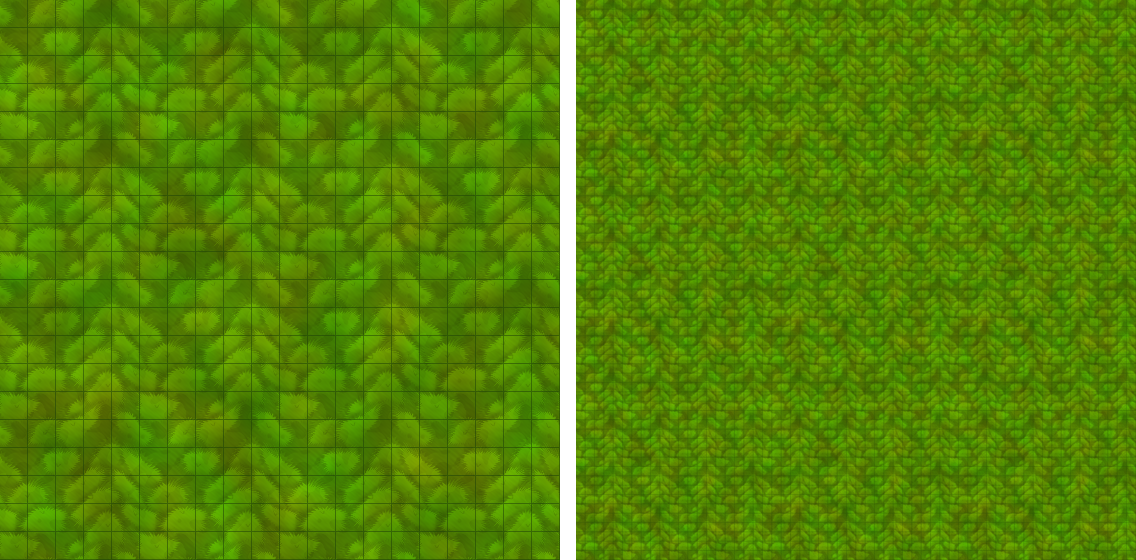
Left: one tile. Right: repeated 3 by 3.
Write a Shadertoy shader that draws this texture.

```glsl
// Grassy ground under a thin square grid: a tile of overlapping, fringed tufts
// repeats 4 x 4 times, while canvas-wide gradient noise varies hue and shade.
// Tufts are jittered cells painted from back (top) to front (bottom); all wraps.

#define TILES 4.0               // grass tiles across and down
#define TUFTS vec2(3.0, 5.0)    // tufts per tile
#define GRID 20.0               // grid squares across and down
#define LINE_WIDTH 0.0014
#define LINE_ALPHA 0.68
#define BLADES 42.0             // blades around one tuft
#define FRINGE 0.34             // blade length relative to tuft radius
#define HUE_VARIATION 0.3
#define SHADE_VARIATION 0.2
#define SHADE_COLOR vec3(0.262, 0.415, 0.01)
#define LIT_COLOR vec3(0.383, 0.66, 0.0)
#define LINE_COLOR vec3(0.11, 0.25, 0.03)

const float TAU = 6.28319;

vec2 hash2(vec2 p) {
    uvec2 v = uvec2(p + 0.5) * 1664525u + 1013904223u;
    v.x += v.y * 1664525u;
    v.y += v.x * 1664525u;
    v ^= v >> 16u;
    v.x += v.y * 1664525u;
    v.y += v.x * 1664525u;
    v ^= v >> 16u;
    return vec2(v & 65535u) / 65535.0;
}

float cornerSlope(vec2 cell, vec2 offset, vec2 period, float seed) {
    float a = TAU * hash2(mod(cell, period) + seed).x;
    return dot(vec2(cos(a), sin(a)), offset);
}

// Gradient noise that wraps after a whole number of cells
float wrapNoise(vec2 p, vec2 period, float seed) {
    vec2 i = floor(p), f = p - i, e = vec2(1.0, 0.0);
    vec2 u = f * f * f * (f * (f * 6.0 - 15.0) + 10.0);
    return mix(mix(cornerSlope(i, f, period, seed),
                   cornerSlope(i + e.xy, f - e.xy, period, seed), u.x),
               mix(cornerSlope(i + e.yx, f - e.yx, period, seed),
                   cornerSlope(i + e.xx, f - e.xx, period, seed), u.x), u.y);
}

float cloud(vec2 uv, float cells, float seed) {
    return wrapNoise(uv * cells, vec2(cells), seed)
         + 0.5 * wrapNoise(uv * cells * 2.0, vec2(cells * 2.0), seed + 50.0);
}

// Coverage of a lobed tuft whose outline is cut into curved, pointed blades
float bladeMask(vec2 q, float radius, float seed, float soft) {
    float r = length(q), a = atan(q.y, q.x);
    float turn = a / TAU * BLADES + 2.2 * (r - 1.0) * sign(q.x);
    float f = abs(fract(turn) - 0.5) * 2.0;
    float len = 0.35 + 0.65 * hash2(vec2(mod(floor(turn), BLADES), seed)).x;
    float lobes = 0.09 * sin(3.0 * a + seed) + 0.06 * sin(5.0 * a + 2.3 * seed);
    float edge = radius * (1.0 + lobes + FRINGE * (len * (1.0 - f) - 0.4));
    return smoothstep(-soft, soft, edge - r);
}

// Adds one tuft to the tone; q is the offset from its centre in cell widths
float paintTuft(float tone, vec2 q, vec2 id, float soft) {
    vec2 rnd = hash2(id + 20.0);
    float seed = id.x + id.y * TUFTS.x + 100.0;
    vec2 s = q / (vec2(0.48, 0.35) * mix(vec2(0.82), vec2(1.18), rnd));
    s.y += 0.6 * (rnd.y - 0.5) * s.x;
    float r = length(s);

    // Soft shadow around the crown, then two layers of blades
    float crown = smoothstep(-0.95, 0.0, s.y);
    tone = mix(tone, 0.06, 0.65 * crown * smoothstep(1.4, 0.85, r));
    float body = mix(0.54, 0.7, smoothstep(-0.5, 0.8, s.y));
    float fade = smoothstep(-1.05, -0.3, s.y);
    tone = mix(tone, body - 0.22, 0.75 * fade * bladeMask(s, 1.02, seed, soft));
    float lit = bladeMask(s + vec2(0.0, 0.06), 0.86, seed + 40.0, soft);
    tone = mix(tone, body + 0.25, 0.9 * fade * lit);

    // Gentle dip in the middle and a small leaning sprig
    tone -= 0.14 * smoothstep(0.7, 0.15, length(s + vec2(0.1, 0.3)));
    vec2 v = q - (rnd.yx - 0.5) * 0.3;
    v.x += 1.2 * (rnd.x - 0.5) * v.y;
    float sprig = smoothstep(0.026, 0.0, abs(abs(v.x) - 0.6 * v.y));
    return tone - 0.3 * sprig * step(0.0, v.y) * smoothstep(0.09, 0.06, v.y);
}

float grassTone(vec2 tile, float pixel) {
    vec2 p = tile * TUFTS;
    p.y += 0.35 * sin(TAU * tile.x) + 0.2 * sin(2.0 * TAU * tile.x + 1.0);
    float soft = max(0.08, pixel * TILES * TUFTS.x * 2.0);
    float tone = 0.28;
    for (int j = 1; j >= -1; j--) {
        float row = floor(p.y) + float(j);
        float wrappedRow = mod(row, TUFTS.y);
        float x = p.x + 0.4 * wrappedRow;
        for (int i = -1; i <= 1; i++) {
            vec2 cell = vec2(floor(x) + float(i), row);
            vec2 id = vec2(mod(cell.x, TUFTS.x), wrappedRow);
            vec2 centre = cell + 0.5 + (hash2(id) - 0.5) * vec2(0.5, 0.6);
            vec2 q = (vec2(x, p.y) - centre) * vec2(1.0, TUFTS.x / TUFTS.y);
            tone = paintTuft(tone, q, id, soft);
        }
    }
    // Painted patches and slanted fine strokes
    float patchNoise = wrapNoise(tile * 10.0, vec2(10.0), 300.0);
    tone -= 0.15 * smoothstep(0.08, 0.15, patchNoise);
    vec2 strokes = vec2(44.0, 20.0);
    vec2 slanted = vec2(tile.x + tile.y, tile.y) * strokes;
    return tone + 0.14 * wrapNoise(slanted, strokes, 400.0);
}

void mainImage(out vec4 fragColor, in vec2 fragCoord) {
    vec2 uv = fragCoord / iResolution.xy;
    float pixel = 1.0 / min(iResolution.x, iResolution.y);
    float tone = clamp(grassTone(uv * TILES, pixel), 0.0, 1.0);
    vec3 color = mix(SHADE_COLOR, LIT_COLOR, tone);

    // Large patches of olive and fresh green, light and dark
    float warm = HUE_VARIATION * cloud(uv, 9.0, 500.0) + 0.03;
    color *= vec3(1.0 + warm, 1.0 - 0.3 * warm, 1.0);
    color *= 1.0 + SHADE_VARIATION * cloud(uv, 8.0, 700.0);

    // Grid lines, kept just inside the right and bottom edges
    vec2 g = uv + vec2(0.5, -0.5) * LINE_WIDTH;
    vec2 d = abs(fract(g * GRID + 0.5) - 0.5) / GRID;
    float line = clamp((0.5 * LINE_WIDTH - min(d.x, d.y)) / pixel + 0.5, 0.0, 1.0);
    fragColor = vec4(mix(color, LINE_COLOR, LINE_ALPHA * line), 1.0);
}
```
